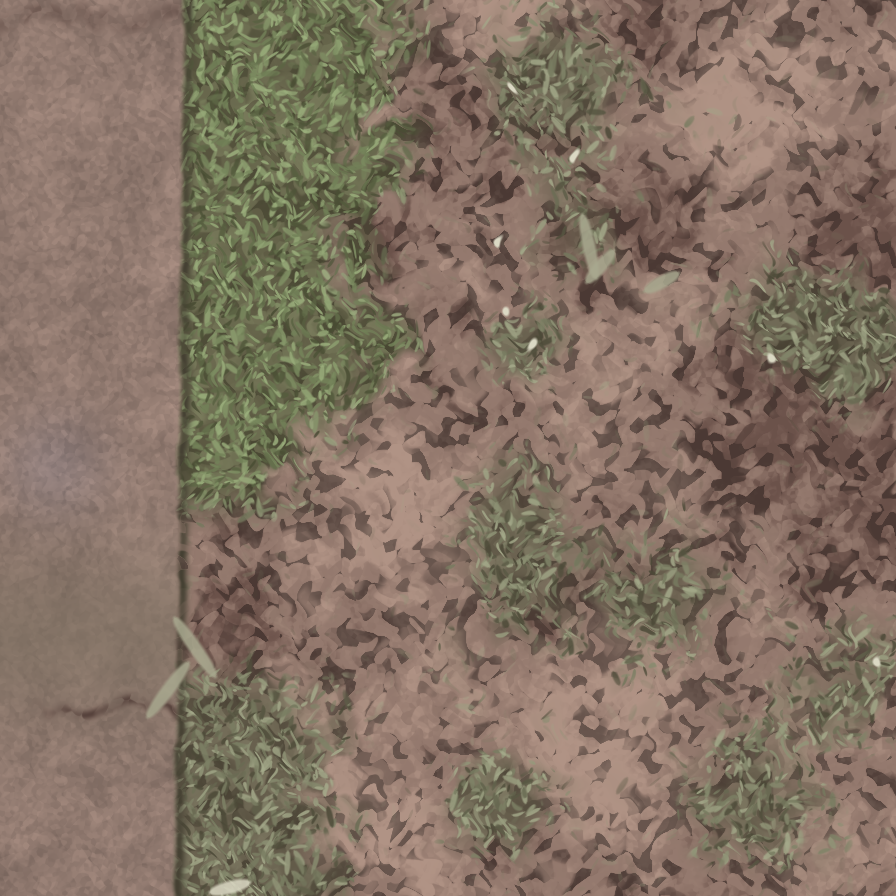
Give the GLSL for this texture, as a Shadertoy shader.

```glsl
// Worn paving slab beside a ragged grass verge and mottled reddish soil with tufts.

const vec3 SOIL_DARK = vec3(0.42, 0.32, 0.29);
const vec3 SOIL_MID = vec3(0.58, 0.475, 0.43);
const vec3 SOIL_LIGHT = vec3(0.69, 0.575, 0.52);
const vec3 SLAB = vec3(0.565, 0.475, 0.435);
const vec3 GRASS_SHADOW = vec3(0.30, 0.28, 0.22);
const vec3 GRASS_MID = vec3(0.48, 0.48, 0.39);
const vec3 GRASS_LIGHT = vec3(0.66, 0.66, 0.56);
const vec3 LUSH_TINT = vec3(0.93, 1.05, 0.88);
const vec3 PALE = vec3(0.86, 0.85, 0.77);
const float SLAB_EDGE = 0.194;
const float SLAB_LEAN = 0.011;
const float JOINT_LOW = 0.21;
const float JOINT_HIGH = 0.98;

// Soft spots: centre, radius, strength.
const vec4 TUFTS[11] = vec4[](
  vec4(.61, .89, .085, 1.), vec4(.65, .74, .06, .8), vec4(.88, .64, .065, 1.1),
  vec4(.97, .62, .06, 1.), vec4(.58, .61, .045, .8), vec4(.57, .46, .05, .6),
  vec4(.585, .36, .075, 1.), vec4(.74, .34, .07, .85), vec4(.555, .1, .06, 1.),
  vec4(.83, .11, .09, .8), vec4(.95, .25, .065, .7));
// Positive strength is light soil, negative is dark.
const vec4 SOIL_SPOTS[11] = vec4[](
  vec4(.72, .95, .06, -.8), vec4(.96, .76, .08, -.9), vec4(.92, .5, .11, -.9),
  vec4(.26, .33, .06, -1.), vec4(.42, .75, .06, -.7), vec4(.75, .76, .05, -.6),
  vec4(.86, .86, .09, .7), vec4(.55, .98, .06, .6), vec4(.45, .45, .09, .6),
  vec4(.44, .08, .07, .8), vec4(.68, .16, .09, .7));
// Long leaves, from base to tip.
const vec4 LEAVES[6] = vec4[](
  vec4(.65, .76, .665, .69), vec4(.685, .72, .655, .685), vec4(.72, .675, .757, .695),
  vec4(.195, .31, .24, .245), vec4(.165, .2, .21, .26), vec4(.235, .004, .278, .015));
const vec2 FLECKS[7] = vec2[](
  vec2(.577, .896), vec2(.646, .828), vec2(.563, .658), vec2(.588, .618),
  vec2(.863, .593), vec2(.977, .263), vec2(.56, .728));

vec3 hash3(vec2 p) {
  vec3 q = fract(p.xyx * vec3(.1031, .103, .0973));
  q += dot(q, q.yxz + 33.33);
  return fract((q.xxy + q.yzz) * q.zyx);
}

// Cellular noise: low sharpness gives mottling, high gives flat crumbs.
float cellular(vec2 p, float sharpness) {
  vec2 cell = floor(p), f = p - cell;
  float sum = 0., weight = 1e-6;
  for (int j = -1; j <= 1; j++) for (int i = -1; i <= 1; i++) {
    vec2 o = vec2(i, j);
    vec3 h = hash3(cell + o + 57.);
    vec2 d = o + h.xy - f;
    float w = exp(-sharpness * dot(d, d));
    sum += w * h.z;
    weight += w;
  }
  return sum / weight;
}

float spotField(vec4 spots[11], vec2 p) {
  float sum = 0.;
  for (int i = 0; i < 11; i++) {
    vec2 d = (p - spots[i].xy) / spots[i].z;
    sum += spots[i].w * exp(-dot(d, d));
  }
  return sum;
}

// Distance to a segment, and the position along it.
vec2 segment(vec2 p, vec2 a, vec2 b) {
  float t = clamp(dot(p - a, b - a) / dot(b - a, b - a), 0., 1.);
  return vec2(length(p - mix(a, b, t)), t);
}

// Lays one randomly turned blade per cell over the ground.
vec3 addBlades(vec3 col, vec2 p, float scale, float cover, vec3 tint, float px) {
  vec2 q = p * scale, cell = floor(q);
  for (int j = -1; j <= 1; j++) for (int i = -1; i <= 1; i++) {
    vec2 c = cell + vec2(i, j);
    vec3 h = hash3(c + scale), k = hash3(c + scale * 3.);
    float angle = 6.2832 * h.z;
    vec2 along = vec2(cos(angle), sin(angle) * 1.2) * mix(.25, .55, k.x);
    vec2 s = segment(q, c + h.xy - along, c + h.xy + along);
    float width = .22 * sqrt(s.y * (1. - s.y)) + .06;
    float soft = max(px * scale, .08);
    float mask = smoothstep(soft, -soft, s.x - width) * smoothstep(k.y - .1, k.y + .15, cover);
    vec3 shade = mix(GRASS_SHADOW, GRASS_MID, smoothstep(0., .4, k.z));
    shade = mix(shade, GRASS_LIGHT, smoothstep(.4, 1., k.z));
    col = mix(col, shade * tint, mask * .85);
  }
  return col;
}

void mainImage(out vec4 fragColor, in vec2 fragCoord) {
  vec2 uv = fragCoord / iResolution.xy;
  float px = 1. / iResolution.y;
  vec2 ripple = sin(uv.yx * vec2(37., 43.) + 2. * sin(uv * 21.));
  vec2 p = uv + .006 * ripple + .004 * sin(uv.yx * 131. + ripple * 2.);
  float broad = cellular(p * 13., 5.) - .5;
  float medium = cellular(p * 34. + 9., 8.) - .5;
  float crumbs = cellular(p * 82., 22.) - .5;
  float grain = cellular(uv * 190., 10.) - .5;

  // Soil
  float tone = spotField(SOIL_SPOTS, p) + .7 * broad + .8 * medium + .65 * crumbs + .3 * grain;
  vec3 col = mix(SOIL_MID, SOIL_LIGHT, smoothstep(0., .8, tone));
  col = mix(col, SOIL_DARK, smoothstep(-.05, -.85, tone));
  col *= 1. - .3 * smoothstep(.22, .42, -crumbs - .3 * medium);

  // Grass cover: verge and tufts
  float upper = smoothstep(.4, .46, uv.y), lower = smoothstep(.28, .2, uv.y);
  float dip = (uv.y - .73) / .08;
  float vergeEdge = mix(.3, .44, smoothstep(.44, .6, uv.y)) - .045 * exp(-dip * dip) + .07 * lower;
  float verge = smoothstep(.04, -.04, p.x - vergeEdge + .07 * medium) * (upper + lower);
  float cover = max(verge, smoothstep(.15, .95, spotField(TUFTS, p) + .5 * medium + .2 * broad));
  vec3 tint = mix(vec3(.98, 1.01, .97), LUSH_TINT, verge * upper);
  col = mix(col, mix(GRASS_SHADOW, GRASS_MID, .35 + .8 * crumbs) * tint, cover * .75);
  col = addBlades(col, p, 72., cover, tint, px);
  col = addBlades(col, uv, 52., cover * .85, tint, px);
  col = addBlades(col, p, 95., cover * .8, tint, px);

  // Slab with stains, joints and shadowed edge
  float edge = SLAB_EDGE + SLAB_LEAN * uv.y + .004 * medium;
  vec3 slab = SLAB * (1. + .1 * broad + .09 * medium + .1 * crumbs + .12 * grain);
  slab = mix(slab, vec3(.49, .44, .38), .6 * exp(-pow((uv.y - .29) / .1, 2.)));
  slab += vec3(-.01, .01, .04) * exp(-dot(uv - vec2(.06, .48), uv - vec2(.06, .48)) * 300.);
  float joint = exp(-pow((p.y - JOINT_LOW) / .006, 2.)) * smoothstep(.02, .1, uv.x);
  joint += .6 * exp(-pow((p.y - JOINT_HIGH) / .01, 2.));
  slab = mix(slab, SOIL_DARK * .8, joint * clamp(.55 + crumbs, 0., 1.));
  float gap = exp(-pow((uv.x - edge - .005) / .007, 2.));
  col = mix(col, GRASS_SHADOW * .9, gap * clamp(.65 + .8 * crumbs, 0., 1.));
  col = mix(slab, col, smoothstep(-.003 - px, .003 + px, uv.x - edge));

  // Long leaves and pale flecks
  for (int i = 0; i < 6; i++) {
    vec2 s = segment(uv, LEAVES[i].xy, LEAVES[i].zw);
    float width = .001 + .011 * sqrt(s.y * (1. - s.y));
    vec3 leaf = i == 5 ? PALE : GRASS_LIGHT;
    col = mix(col, leaf, .85 * smoothstep(.002 + px, -.002, s.x - width));
  }
  for (int i = 0; i < 7; i++) {
    float d = length((p - FLECKS[i]) * vec2(1.2, .8));
    col = mix(col, PALE, smoothstep(.006 + px, .003, d));
  }
  fragColor = vec4(col, 1.);
}
```
